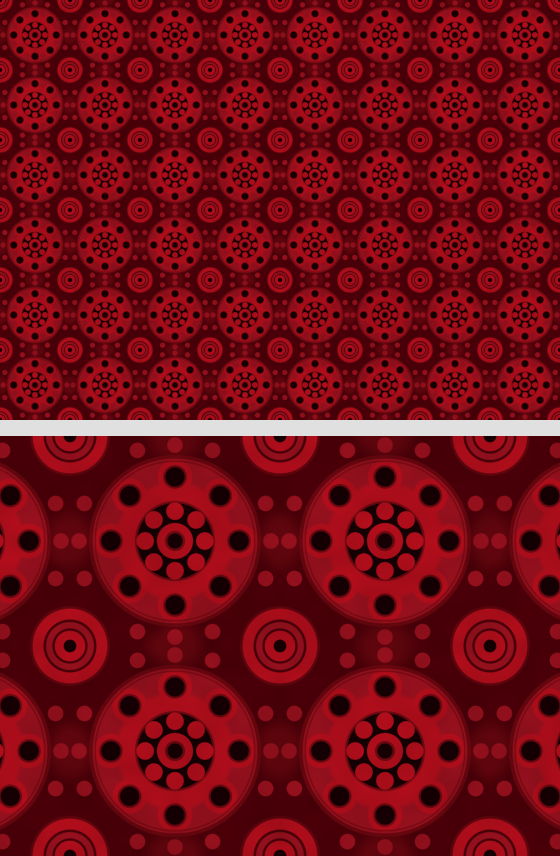
Top, the full canvas; bottom, a detail of the centre.
A Shadertoy shader for this pattern:

```glsl
// Red medallion lattice: pierced discs, concentric targets and orbiting dots.

const vec2  REPEATS       = vec2(8.0, 6.0);
const vec3  BRIGHT_RED    = vec3(0.66, 0.05, 0.10);
const vec3  MID_RED       = vec3(0.56, 0.06, 0.11);
const vec3  DEEP_RED      = vec3(0.41, 0.03, 0.06);
const vec3  GROUND        = vec3(0.28, 0.00, 0.03);
const vec3  BLACK_RED     = vec3(0.08, 0.00, 0.01);

// Radii and distances, in cells
const float MEDALLION_R   = 0.392;
const float HOLE_ORBIT    = 0.305;
const float HOLE_R        = 0.046;
const float HUB_R         = 0.180;
const float BEAD_ORBIT    = 0.142;
const float BEAD_R        = 0.042;
const float TARGET_R      = 0.178;
const float SATELLITE_ORBIT = 0.467;
const float SATELLITE_R   = 0.037;
const float PAIR_X        = 0.457;
const float PAIR_R        = 0.037;

const float NOISE_SCALE   = 12.0;  // noise lattice points per cell
const float MOTTLE        = 0.10;
const float CELL_VARIATION = 0.03;

float hash(vec2 p) {
    vec3 h = fract(p.xyx * vec3(0.1031, 0.1030, 0.0973));
    h += dot(h, h.yzx + 33.33);
    return fract((h.x + h.y) * h.z);
}

// Value noise that wraps after a whole number of lattice points
float wrappedNoise(vec2 p, vec2 period) {
    vec2 i = floor(p), f = fract(p);
    f = f * f * (3.0 - 2.0 * f);
    float a = hash(mod(i, period));
    float b = hash(mod(i + vec2(1.0, 0.0), period));
    float c = hash(mod(i + vec2(0.0, 1.0), period));
    float d = hash(mod(i + 1.0, period));
    return mix(mix(a, b, f.x), mix(c, d, f.x), f.y);
}

float disc(float dist, float radius, float blur) {
    return 1.0 - smoothstep(radius - blur, radius + blur, dist);
}

float ring(float dist, float radius, float halfWidth, float blur) {
    return disc(abs(dist - radius), halfWidth, blur);
}

// Distance to eight points on a circle, given a point in the first octant
float eightPoints(vec2 octant, float orbit) {
    return min(length(octant - vec2(orbit, 0.0)),
               length(octant - vec2(orbit * sqrt(0.5))));
}

vec3 paintGround(vec2 octant, float centre, float corner, float aa) {
    float link = length((octant - vec2(0.5, 0.0)) * vec2(1.0, 0.8));
    vec3 col = mix(GROUND, DEEP_RED, 0.65 * disc(link, 0.10, 0.04));
    col = mix(col, DEEP_RED, 0.8 * disc(centre, MEDALLION_R + 0.018, aa));
    col = mix(col, DEEP_RED, 0.6 * disc(corner, TARGET_R + 0.012, aa));
    float satellite = length(octant - SATELLITE_ORBIT * vec2(cos(radians(22.5)), sin(radians(22.5))));
    col = mix(col, MID_RED, disc(satellite, SATELLITE_R, aa));
    float pair = length(octant - vec2(PAIR_X, 0.0));
    return mix(col, MID_RED, disc(pair, PAIR_R, aa));
}

vec3 paintMedallion(vec3 col, vec2 octant, float r, float aa) {
    // Plate with a rim line and brighter scallops
    col = mix(col, MID_RED, disc(r, MEDALLION_R, aa));
    col = mix(col, BRIGHT_RED, ring(r, 0.232, 0.045, 0.015));
    float hole = eightPoints(octant, HOLE_ORBIT);
    col = mix(col, BRIGHT_RED, disc(hole, 0.082, aa));
    col = mix(col, DEEP_RED, 0.7 * ring(r, MEDALLION_R - 0.012, 0.004, aa));
    col = mix(col, DEEP_RED, disc(hole, HOLE_R + 0.010, aa));
    col = mix(col, BLACK_RED, disc(hole, HOLE_R, aa));

    // Hub with beads and a pierced boss
    col = mix(col, DEEP_RED, disc(r, HUB_R + 0.010, aa));
    col = mix(col, BLACK_RED, disc(r, HUB_R, aa));
    col = mix(col, BRIGHT_RED, disc(eightPoints(octant, BEAD_ORBIT), BEAD_R, aa));
    col = mix(col, BRIGHT_RED, disc(r, 0.086, aa));
    col = mix(col, DEEP_RED, disc(r, 0.048, aa));
    return mix(col, BLACK_RED, disc(r, 0.036, aa));
}

vec3 paintTarget(vec3 col, float r, float aa) {
    col = mix(col, BRIGHT_RED, disc(r, TARGET_R, aa));
    col = mix(col, MID_RED, disc(r, 0.118, aa));
    col = mix(col, GROUND, ring(r, 0.120, 0.006, aa));
    col = mix(col, GROUND, ring(r, 0.078, 0.006, aa));
    col = mix(col, BRIGHT_RED, disc(r, 0.072, aa));
    return mix(col, BLACK_RED, disc(r, 0.030, aa));
}

void mainImage(out vec4 fragColor, in vec2 fragCoord) {
    vec2 p = fragCoord / iResolution.xy * REPEATS;
    float aa = 0.8 * REPEATS.y / iResolution.y;

    // Fold each cell into one octant
    vec2 q = abs(fract(p) - 0.5);
    vec2 octant = q.x > q.y ? q : q.yx;
    float centre = length(q);
    float corner = length(q - 0.5);

    vec3 col = paintGround(octant, centre, corner, aa);
    col = paintMedallion(col, octant, centre, aa);
    col = paintTarget(col, corner, aa);

    // Uneven dye; the variation fades out at the cell borders
    float grain = wrappedNoise(p * NOISE_SCALE, REPEATS * NOISE_SCALE) - 0.5;
    float cellTone = (hash(floor(p) + 7.0) - 0.5) * disc(centre, 0.40, 0.05);
    col *= 1.0 + MOTTLE * grain + CELL_VARIATION * cellTone;
    fragColor = vec4(col, 1.0);
}
```
